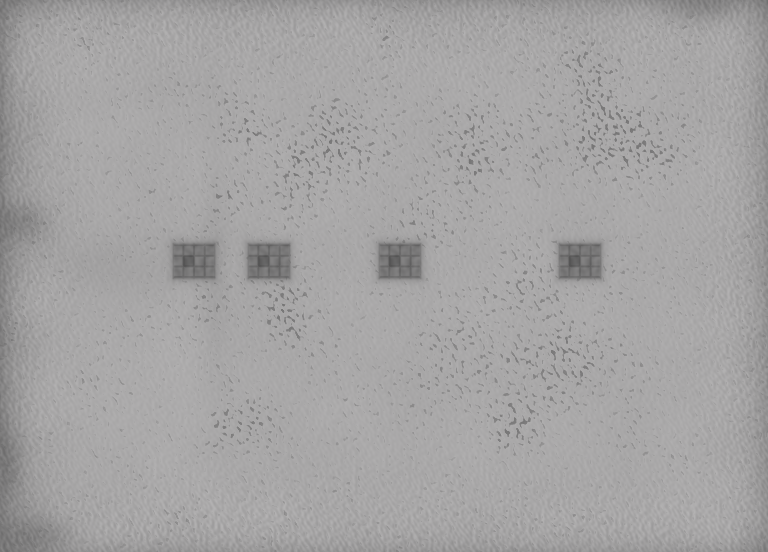
Write a Shadertoy shader that draws this texture.

```glsl
// Weathered grey plaster with four small tiled pads set in a row.
// Stretched gradient noise makes the pitted grain; soft spots gather the pits
// into patches, and ragged edge shading frames the slab. Unit: canvas height.

vec2 hashGradient(vec2 cell) {
    vec3 h = fract(cell.xyx * vec3(0.1031, 0.1030, 0.0973));
    h += dot(h, h.yzx + 33.33);
    float angle = 6.2832 * fract((h.x + h.y) * h.z);
    return vec2(cos(angle), sin(angle));
}

float gradientNoise(vec2 p) {
    vec2 i = floor(p), f = p - i;
    vec2 u = f * f * f * (f * (f * 6.0 - 15.0) + 10.0);
    vec2 e = vec2(0.0, 1.0);
    return mix(
        mix(dot(hashGradient(i), f), dot(hashGradient(i + e.yx), f - e.yx), u.x),
        mix(dot(hashGradient(i + e), f - e), dot(hashGradient(i + 1.0), f - 1.0), u.x), u.y);
}

float fbm(vec2 p) {
    float sum = 0.0, amplitude = 0.6;
    for (int i = 0; i < 4; i++) {
        sum += amplitude * gradientNoise(p);
        p = mat2(1.6, 1.2, -1.2, 1.6) * p + 7.3;
        amplitude *= 0.55;
    }
    return sum;
}

float spot(vec2 p, vec2 center, vec2 radius) {
    vec2 d = (p - center) / radius;
    return exp(-dot(d, d));
}

float boxDistance(vec2 p, vec2 halfSize) {
    vec2 d = abs(p) - halfSize;
    return length(max(d, 0.0)) + min(max(d.x, d.y), 0.0);
}

// Where the dark pits gather: center and radius of each patch
float pitDensity(vec2 p) {
    vec3 patches[16] = vec3[16](
        vec3(1.09, 0.81, 0.10), vec3(0.87, 0.73, 0.07), vec3(0.62, 0.76, 0.07), vec3(0.76, 0.605, 0.045),
        vec3(0.53, 0.43, 0.06), vec3(0.83, 0.36, 0.07), vec3(0.92, 0.22, 0.04), vec3(1.02, 0.34, 0.09),
        vec3(0.41, 0.64, 0.03), vec3(0.38, 0.44, 0.035), vec3(0.69, 0.945, 0.03), vec3(0.43, 0.22, 0.05),
        vec3(0.54, 0.66, 0.06), vec3(0.95, 0.49, 0.05), vec3(1.16, 0.73, 0.06), vec3(0.45, 0.77, 0.05));
    float density = 0.0;
    for (int i = 0; i < 16; i++)
        density += 0.75 * spot(p, patches[i].xy, patches[i].zz * 1.1);
    return clamp(density + 0.9 * fbm(p * 9.0) + 0.08, 0.0, 1.0);
}

// Ragged darkening along the border, with a few heavier stains
float edgeShade(vec2 p, float aspect) {
    float ragged = 1.0 + 0.9 * fbm(p * 6.0 + 20.0);
    float shade = 0.85 * exp(-p.x / (0.035 * ragged));
    shade += 0.55 * exp(-(aspect - p.x) / (0.03 * ragged));
    shade += 0.5 * exp(-(1.0 - p.y) / (0.025 * ragged));
    shade += 0.4 * exp(-p.y / (0.025 * ragged));
    shade += 0.45 * spot(p, vec2(0.04, 0.60), vec2(0.05, 0.035));
    shade += 0.5 * spot(p, vec2(0.07, 0.03), vec2(0.06, 0.035));
    shade += 0.45 * spot(p, vec2(1.27, 0.99), vec2(0.07, 0.03));
    shade += 0.4 * spot(p, vec2(0.01, 0.165), vec2(0.035, 0.07));
    return min(shade, 1.0);
}

// Tiled pad: soft shadow, square cells, thin joints and one dark cell
float drawPad(float tone, vec2 p, float pixel) {
    float d = boxDistance(p, vec2(0.037, 0.031));
    tone *= 1.0 - 0.2 * exp(-max(d, 0.0) / 0.006);
    vec2 grid = vec2(p.x, p.y + 0.0097) / 0.0193;
    vec2 toJoint = abs(fract(grid + 0.5) - 0.5) * 0.0193;
    float joint = 1.0 - smoothstep(0.0004, 0.0014 + pixel, min(toJoint.x, toJoint.y));
    float face = 0.475 + 0.07 * gradientNoise(p * 90.0) - 0.065 * joint;
    float darkCell = boxDistance(p - vec2(-0.0097, 0.0), vec2(0.008));
    face -= 0.085 * (1.0 - smoothstep(-0.001, 0.002 + pixel, darkCell));
    return mix(tone, face, 1.0 - smoothstep(-0.002 - pixel, 0.002 + pixel, d));
}

void mainImage(out vec4 fragColor, in vec2 fragCoord) {
    vec2 p = fragCoord / iResolution.y;
    float aspect = iResolution.x / iResolution.y;
    float pixel = 1.0 / iResolution.y;

    // Slab tone with broad clouds, a left haze and a faint vertical streak
    float edge = edgeShade(p, aspect);
    float tone = 0.665 + 0.025 * fbm(p * 5.0 + 3.0) - 0.19 * edge;
    tone -= 0.03 * spot(p, vec2(0.21, 0.52), vec2(0.13, 0.06));
    tone -= 0.025 * spot(p, vec2(0.39, 0.52), vec2(0.025, 0.22));

    // Slanted grain: a relief from two offset samples, then dark pits
    vec2 grainPoint = mat2(0.77, 0.64, -0.64, 0.77) * p * vec2(145.0, 145.0);
    grainPoint = vec2(p.x + 0.6 * p.y, p.y - 0.6 * p.x) * vec2(135.0, 85.0);
    float grain = gradientNoise(grainPoint);
    float relief = grain - gradientNoise(grainPoint + vec2(0.5, -0.3));
    float border = min(min(p.x, aspect - p.x), min(p.y, 1.0 - p.y));
    tone += relief * mix(0.07, 0.025, smoothstep(0.0, 0.2, border));
    float density = pitDensity(p);
    float threshold = mix(0.30, 0.06, density);
    float pits = smoothstep(threshold, threshold + 0.28, grain + 0.25 * gradientNoise(p * 170.0));
    tone -= pits * mix(0.07, 0.20, density) * (1.0 - 0.6 * edge);

    // Four pads on one line
    float padX[4] = float[4](0.3515, 0.4873, 0.7246, 1.0507);
    for (int i = 0; i < 4; i++)
        tone = drawPad(tone, p - vec2(padX[i], 0.527), pixel);

    fragColor = vec4(tone * vec3(1.003, 0.996, 0.998), 1.0);
}
```
